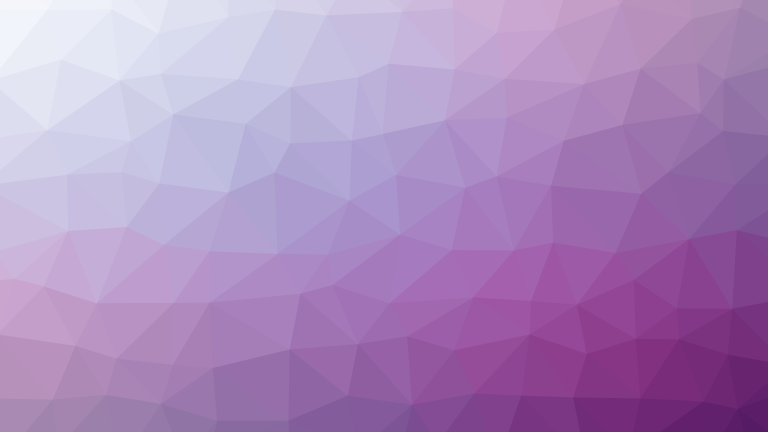
Reproduce this background procedurally as a Shadertoy shader.

```glsl
// Low-poly backdrop: a jittered grid of points is split into flat triangles.
// Each facet takes the mean of one colour ramp read across and read downward,
// running from white at the upper left to deep purple at the lower right.

#define CELL vec2(0.132, 0.128)   // grid spacing, in canvas heights
#define ORIGIN vec2(0.0, 0.042)   // position of the first grid point from the upper left
#define JITTER 0.68               // spread of the points within their cells
#define FACET_VARIATION 0.016     // random shade of each facet

const int STEPS = 6;
const vec3 RAMP[STEPS + 1] = vec3[](
    vec3(0.97, 0.98, 0.99),   // white
    vec3(0.86, 0.87, 0.94),   // mist
    vec3(0.72, 0.71, 0.86),   // pale lavender
    vec3(0.65, 0.56, 0.79),   // lilac
    vec3(0.64, 0.36, 0.67),   // orchid
    vec3(0.52, 0.20, 0.51),   // plum
    vec3(0.33, 0.10, 0.39));  // deep purple

float hash(vec2 p) {
    return fract(sin(dot(p, vec2(127.1, 311.7))) * 43758.5453);
}

float cross2(vec2 a, vec2 b) {
    return a.x * b.y - a.y * b.x;
}

vec3 ramp(float t) {
    float s = clamp(t, 0.0, 1.0) * float(STEPS);
    int i = min(int(s), STEPS - 1);
    return mix(RAMP[i], RAMP[i + 1], s - float(i));
}

// Grid point moved at random within its cell
vec2 gridPoint(vec2 id) {
    vec2 offset = vec2(hash(id), hash(id + 57.3)) - 0.5;
    return ORIGIN + (id + JITTER * offset) * CELL;
}

// Signed distance to the line a-b, positive on the inner side
float edgeDistance(vec2 p, vec2 a, vec2 b) {
    vec2 e = b - a;
    return cross2(e, p - a) / max(length(e), 1e-5);
}

// Facet colour weighted by its coverage of the pixel; weight in alpha
vec4 facet(vec2 p, vec2 a, vec2 b, vec2 c) {
    float d = min(edgeDistance(p, a, b),
              min(edgeDistance(p, b, c), edgeDistance(p, c, a)));
    float coverage = clamp(d * iResolution.y + 0.5, 0.0, 1.0);
    vec2 center = (a + b + c) / 3.0;
    float aspect = iResolution.x / iResolution.y;
    vec3 color = 0.5 * (ramp(center.x / aspect) + ramp(center.y));
    color += FACET_VARIATION * (hash(center * 10.0) - 0.5);
    return vec4(color, 1.0) * coverage;
}

// Delaunay rule: diagonal a-c is kept if the angles at b and d sum below pi
bool keepsDiagonal(vec2 a, vec2 b, vec2 c, vec2 d) {
    float sinB = cross2(c - b, a - b), cosB = dot(c - b, a - b);
    float sinD = cross2(a - d, c - d), cosD = dot(a - d, c - d);
    return sinB * cosD + cosB * sinD > 0.0;
}

void mainImage(out vec4 fragColor, in vec2 fragCoord) {
    // Canvas heights, measured from the upper left corner
    vec2 p = vec2(fragCoord.x, iResolution.y - fragCoord.y) / iResolution.y;
    vec2 home = floor((p - ORIGIN) / CELL);
    vec4 sum = vec4(0.0);

    // Gather the facets of the surrounding quads
    for (int j = -1; j <= 1; j++) {
        for (int i = -1; i <= 1; i++) {
            vec2 id = home + vec2(i, j);
            vec2 a = gridPoint(id);
            vec2 b = gridPoint(id + vec2(1.0, 0.0));
            vec2 c = gridPoint(id + vec2(1.0, 1.0));
            vec2 d = gridPoint(id + vec2(0.0, 1.0));
            if (keepsDiagonal(a, b, c, d)) {
                sum += facet(p, a, b, c) + facet(p, a, c, d);
            } else {
                sum += facet(p, a, b, d) + facet(p, b, c, d);
            }
        }
    }
    fragColor = vec4(sum.rgb / max(sum.a, 1e-4), 1.0);
}
```
